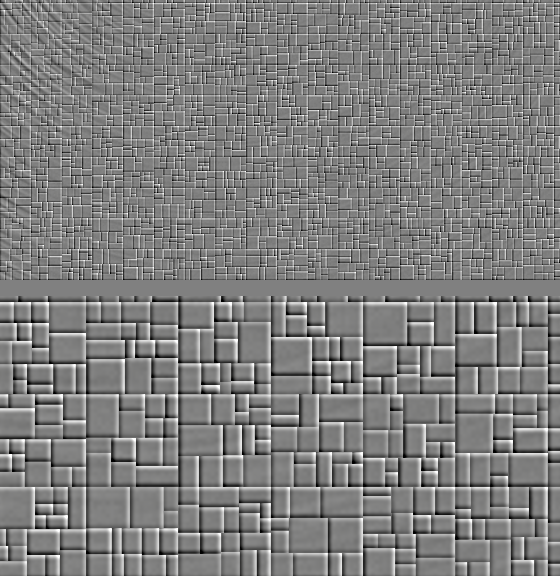
Top: the whole. Bottom: its middle third, enlarged.
Write a WebGL 1 fragment shader that draws this texture map.

```glsl
precision highp float;

uniform vec2 u_resolution;

const float CELLS_PER_HEIGHT = 9.1;
const float MIN_SIDE = 0.31;
const float MAX_SIDE = 0.49;
const float BEVEL_WIDTH = 0.045;
const vec3 FACE = vec3(0.498, 0.498, 0.496);
const vec2 SCRATCH_CENTER = vec2(0.78, 1.52);

vec2 hash2(vec2 p) {
  vec3 q = fract(vec3(p.xyx) * vec3(0.1031, 0.1030, 0.0973));
  q += dot(q, q.yzx + 33.33);
  return fract((q.xx + q.yz) * q.zy);
}

float noise(vec2 p) {
  vec2 i = floor(p);
  vec2 f = fract(p);
  f = f * f * (3.0 - 2.0 * f);
  float low = mix(hash2(i).x, hash2(i + vec2(1.0, 0.0)).x, f.x);
  float high = mix(hash2(i + vec2(0.0, 1.0)).x, hash2(i + 1.0).x, f.x);
  return mix(low, high, f.y);
}

// Splits a unit cell at random; returns the bounds and seed of the tile at p
void findTile(vec2 p, vec2 cell, out vec2 lo, out vec2 hi, out vec2 seed) {
  lo = vec2(0.0);
  hi = vec2(1.0);
  seed = cell + 17.0;
  for (int i = 0; i < 7; i++) {
    vec2 size = hi - lo;
    vec2 rnd = hash2(seed);
    float side = max(size.x, size.y);
    if (side < MIN_SIDE || (side < MAX_SIDE && rnd.y < 0.45)) break;
    vec2 axis = size.x > size.y ? vec2(1.0, 0.0) : vec2(0.0, 1.0);
    float cut = dot(axis, lo + size * mix(0.3, 0.7, rnd.x));
    float upper = step(cut, dot(axis, p));
    lo = mix(lo, vec2(cut), axis * upper);
    hi = mix(hi, vec2(cut), axis * (1.0 - upper));
    seed = rnd * 91.7 + upper * vec2(13.7, 29.3);
  }
}

// Thin lines with a faint opposite halo, softened over one pixel at the seam
vec2 bevel(vec2 d, float width, float pixel) {
  vec2 x2 = d * d / (width * width);
  return (1.0 - 0.6 * x2) * exp(-x2) * clamp(d / pixel + 0.5, 0.0, 1.0);
}

// Light falls on the top and right edges, equal shade on the bottom and left
float tileRelief(vec2 p, float pixel) {
  vec2 lo, hi, seed;
  vec2 local = fract(p);
  findTile(local, floor(p), lo, hi, seed);
  vec2 strength = mix(vec2(0.10), vec2(0.42), hash2(seed + 5.0));
  vec2 light = bevel(hi - local, BEVEL_WIDTH, pixel);
  vec2 shade = bevel(local - lo, BEVEL_WIDTH, pixel);
  return dot(light - shade, strength);
}

// One layer of embossed streaks: the slope of a stretched noise
float streakLayer(vec2 polar, vec2 frequency) {
  vec2 q = polar * frequency;
  return noise(q) - noise(q + vec2(1.0, 0.0));
}

// Long fine streaks along wide arcs
float scratches(vec2 p, vec2 center) {
  vec2 v = p - center;
  vec2 polar = vec2(length(v), atan(v.x, -v.y));
  float fine = streakLayer(polar, vec2(112.0, 9.0));
  float coarse = streakLayer(polar + 0.5, vec2(74.0, 7.0));
  return fine * 0.6 + coarse * 0.4;
}

// Wear is strongest in the upper left and fades along the left side
float wear(vec2 p) {
  float corner = 1.0 - smoothstep(0.05, 0.6, length(p - vec2(0.06, 0.9)));
  float side = 1.0 - smoothstep(0.0, 0.2, p.x);
  return max(corner, side * 0.55);
}

void main() {
  vec2 p = gl_FragCoord.xy / u_resolution.y;
  float pixel = CELLS_PER_HEIGHT / u_resolution.y;

  float worn = wear(p);
  float relief = tileRelief(p * CELLS_PER_HEIGHT, pixel) * (1.0 - 0.3 * worn);
  float streak = scratches(p, SCRATCH_CENTER) * mix(0.05, 0.28, worn);
  float grain = (noise(p * 200.0) - 0.5) * 0.03;

  vec3 color = FACE + relief + streak + grain;
  gl_FragColor = vec4(clamp(color, 0.0, 1.0), 1.0);
}
```
